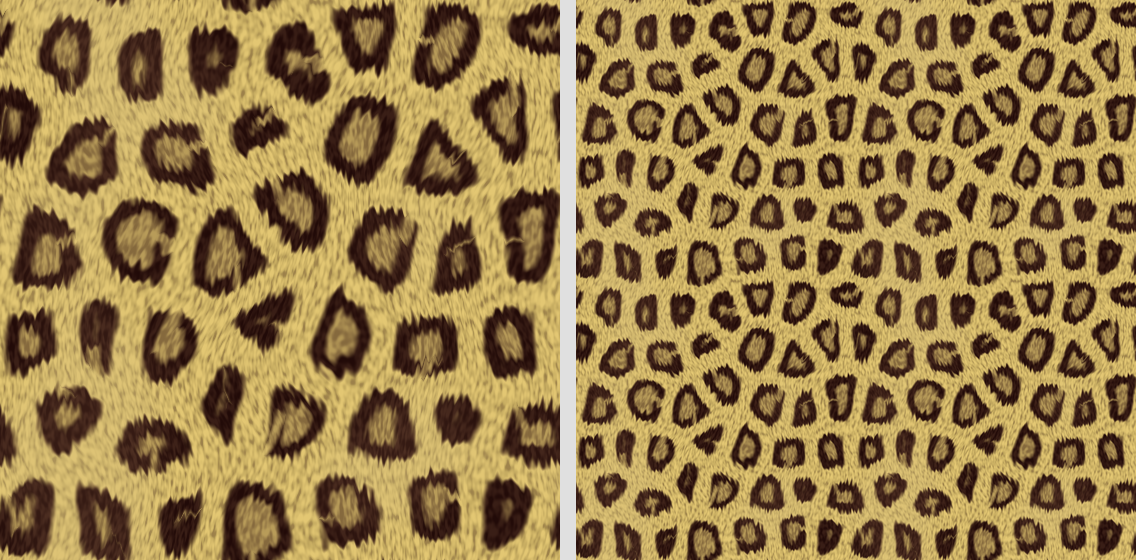
Left, the tile; right, the same tile 2 across and 2 down.
This pattern is drawn by a three.js fragment shader. Its source:

```glsl
// Leopard fur that tiles: rosettes are rounded, inset Voronoi cells with a
// hollow centre and an occasional opening in the ring. Strand-shaped gradient
// noise drags their outlines into tufts and shades the individual hairs.

varying vec2 vUv;

const vec2 CELLS = vec2(7.0, 6.0);   // rosettes across and up; rows must be even
const float JITTER = 0.68;
const float ROUNDING = 110.0;        // higher gives sharper rosette corners

const vec3 FUR_LIGHT = vec3(0.89, 0.78, 0.45);
const vec3 FUR_MID = vec3(0.73, 0.63, 0.35);
const vec3 FUR_SHADOW = vec3(0.57, 0.46, 0.27);
const vec3 CORE_LIGHT = vec3(0.72, 0.61, 0.35);
const vec3 CORE_DARK = vec3(0.52, 0.41, 0.24);
const vec3 INK_DARK = vec3(0.13, 0.04, 0.03);
const vec3 INK_LIGHT = vec3(0.30, 0.18, 0.13);

struct Rosette {
  float inset;   // rounded distance inward from the cell border
  vec2 offset;   // from the rosette centre to the point
  vec2 id;       // wrapped cell index
};

vec2 hash2(vec2 cell, float seed) {
  vec3 h = fract((cell.xyx + seed) * vec3(0.1031, 0.1030, 0.0973));
  h += dot(h, h.yzx + 33.33);
  return fract((h.xx + h.yz) * h.zy);
}

float corner(vec2 cell, vec2 toPoint, vec2 period, float seed) {
  float angle = 6.28319 * hash2(mod(cell, period), seed).x;
  return dot(vec2(cos(angle), sin(angle)), toPoint);
}

// Gradient noise wrapping after a whole period, roughly -1 to 1.
float noise(vec2 p, vec2 period, float seed) {
  vec2 i = floor(p), f = p - i;
  vec2 u = f * f * f * (f * (f * 6.0 - 15.0) + 10.0);
  vec2 e = vec2(1.0, 0.0);
  float low = mix(corner(i, f, period, seed),
                  corner(i + e.xy, f - e.xy, period, seed), u.x);
  float high = mix(corner(i + e.yx, f - e.yx, period, seed),
                   corner(i + e.xx, f - e.xx, period, seed), u.x);
  return 1.5 * mix(low, high, u.y);
}

float tiledNoise(vec2 p, vec2 repeats, float seed) {
  return noise(p * repeats, repeats, seed);
}

// Jittered centre of a cell in canvas units, with alternate rows staggered.
vec2 centre(vec2 cell) {
  vec2 jitter = JITTER * (hash2(mod(cell, CELLS), 3.7) - 0.5);
  float stagger = 0.5 * mod(cell.y, 2.0) - 0.25;
  return (cell + 0.5 + jitter + vec2(stagger, 0.0)) / CELLS;
}

Rosette findRosette(vec2 p) {
  vec2 base = floor(p * CELLS), nearest = base, toCentre = vec2(9.0);
  for (int y = -1; y <= 1; y++)
    for (int x = -1; x <= 1; x++) {
      vec2 cell = base + vec2(float(x), float(y));
      vec2 r = centre(cell) - p;
      if (dot(r, r) < dot(toCentre, toCentre)) { toCentre = r; nearest = cell; }
    }
  // A smooth minimum over the cell borders rounds the corners.
  float sum = 0.0;
  for (int y = -2; y <= 2; y++)
    for (int x = -2; x <= 2; x++) {
      if (x == 0 && y == 0) continue;
      vec2 r = centre(nearest + vec2(float(x), float(y))) - p;
      float border = dot(0.5 * (toCentre + r), normalize(r - toCentre));
      sum += exp(-ROUNDING * border);
    }
  return Rosette(-log(sum) / ROUNDING, -toCentre, mod(nearest, CELLS));
}

// Signed distance to a half-strip leaving the centre at the given angle.
float openingDistance(vec2 offset, float angle, float halfWidth) {
  vec2 along = vec2(cos(angle), sin(angle));
  float side = abs(dot(offset, vec2(-along.y, along.x)));
  return max(side - halfWidth, -dot(offset, along));
}

void main() {
  // Hair coordinates whose lean drifts over the coat.
  vec2 hair = vUv + vec2(0.05, 0.01) * tiledNoise(vUv, vec2(4.0), 11.3);
  float tuft = tiledNoise(hair, vec2(105.0, 28.0), 21.9);
  float strand = 0.65 * tiledNoise(hair + vec2(0.0, 0.006 * tuft), vec2(125.0, 46.0), 31.1)
               + 0.40 * tiledNoise(hair, vec2(210.0, 75.0), 47.3);
  float patchTone = tiledNoise(vUv, vec2(3.0), 53.9);

  // Wobble the outlines, then drag them along the hairs.
  vec2 wobble = vec2(tiledNoise(vUv, vec2(13.0), 61.7), tiledNoise(vUv, vec2(13.0), 73.1));
  vec2 p = vUv + 0.009 * wobble + vec2(0.002, 0.014) * tuft;
  Rosette spot = findRosette(p);
  vec2 sizeRandom = hash2(spot.id, 83.3);
  vec2 openRandom = hash2(spot.id, 97.7);

  float depth = spot.inset - mix(0.020, 0.029, sizeRandom.x);
  float width = mix(0.024, 0.031, sizeRandom.y) + 0.006 * tiledNoise(vUv, vec2(10.0), 103.9);
  float opening = openingDistance(spot.offset, 6.28319 * openRandom.x,
                                  mix(-0.016, 0.014, openRandom.y));
  float ring = max(max(-depth, depth - width), -opening);
  float ink = 1.0 - smoothstep(-0.007, 0.006, ring);
  float core = smoothstep(-0.004, 0.010, depth);

  // Shade field, core and ink by the same strands.
  float shine = smoothstep(-0.5, 0.5, strand);
  vec3 field = mix(FUR_MID, FUR_LIGHT, shine);
  field = mix(field, FUR_SHADOW, 0.75 * smoothstep(0.15, 0.65, -strand));
  field = mix(field, vec3(0.82, 0.73, 0.48), 0.3 * smoothstep(0.0, 0.6, patchTone));
  vec3 coat = mix(field, mix(CORE_DARK, CORE_LIGHT, shine), core);
  float faded = 0.55 * shine + 0.45 * smoothstep(-0.1, 0.6, patchTone);
  gl_FragColor = vec4(mix(coat, mix(INK_DARK, INK_LIGHT, faded), ink), 1.0);
}
```
